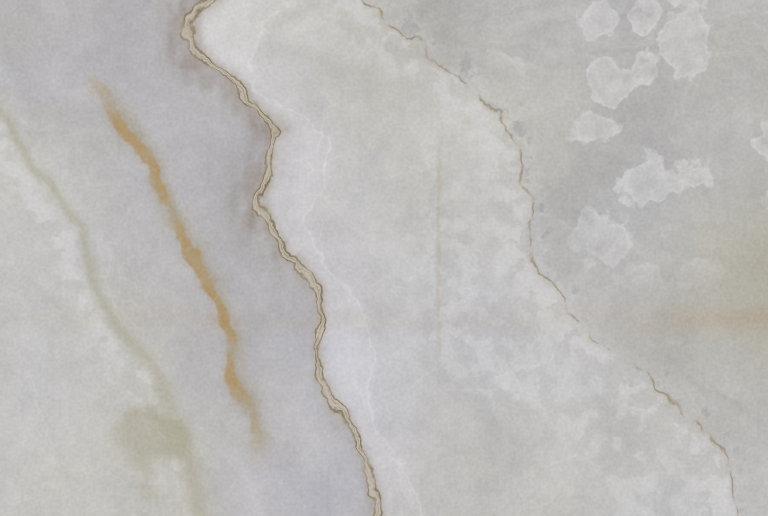
Reproduce this texture procedurally as a WebGL 2 fragment shader.

```glsl
#version 300 es
precision highp float;
// Pale onyx slab with cream, ochre and olive veins, chalky crusts and cloudy patches.
uniform vec2 u_resolution;
out vec4 fragColor;

vec2 hash2(vec2 p) {
  vec3 q = fract(p.xyx * vec3(0.1031, 0.1030, 0.0973));
  q += dot(q, q.yzx + 33.33);
  return fract((q.xx + q.yz) * q.zy);
}
float corner(vec2 cell, vec2 offset) {
  float angle = 6.2832 * hash2(cell).x;
  return dot(vec2(cos(angle), sin(angle)), offset);
}
float gradientNoise(vec2 p) {
  vec2 i = floor(p), f = fract(p), e = vec2(1, 0);
  vec2 u = f * f * f * (f * (f * 6.0 - 15.0) + 10.0);
  float low = mix(corner(i, f), corner(i + e, f - e), u.x);
  float high = mix(corner(i + e.yx, f - e.yx), corner(i + 1.0, f - 1.0), u.x);
  return 1.4 * mix(low, high, u.y);
}
float fbm(vec2 p) {
  float sum = 0.0, amplitude = 0.55;
  for (int i = 0; i < 5; i++) {
    sum += amplitude * gradientNoise(p);
    p = mat2(1.6, 1.2, -1.2, 1.6) * p + 17.3;
    amplitude *= 0.5;
  }
  return sum;
}
// Signed distance to a descending curve; line = start, slope, bend; wave = size, rate, shift, decay.
float veinDistance(vec2 p, vec3 line, vec4 wave) {
  float phase = wave.y * (p.y - wave.z), size = wave.x * exp(-wave.w * p.y);
  float x = line.x + p.y * (line.y + line.z * p.y) + size * sin(phase);
  float slope = line.y + 2.0 * line.z * p.y + size * wave.y * cos(phase);
  return (p.x - x) / sqrt(1.0 + slope * slope);
}
float glow(float d, float width) { return exp(-d * d / (width * width)); }
float stroke(float d, float width, float soft) {
  return 1.0 - smoothstep(width - soft, width + soft, abs(d));
}
float span(float t, float a, float b, float soft) {
  return smoothstep(a - soft, a + soft, t) * (1.0 - smoothstep(b - soft, b + soft, t));
}
// Clusters of merged discs with ragged borders: x = fill, y = rim.
vec2 cloudPatches(vec2 p, float scale, float chance) {
  vec2 q = p * scale, cell = floor(q);
  float d = 1.0;
  for (int k = 0; k < 9; k++) {
    vec2 c = cell + vec2(k % 3, k / 3) - 1.0, r = hash2(c + 5.0);
    float disc = length(q - c - 0.2 - 0.6 * r) - 0.3 - 0.3 * r.y;
    if (hash2(c + 41.0).x < chance + gradientNoise(c * 0.37)) d = min(d, disc);
  }
  d += 0.5 * fbm(q * 1.7);
  return vec2(1.0 - smoothstep(-0.05, 0.05, d), glow(d + 0.05, 0.06));
}

void main() {
  float pixel = 1.0 / u_resolution.y;
  vec2 p = gl_FragCoord.xy * pixel;
  p.y = 1.0 - p.y;
  float t = p.y;
  vec2 soft = p + 0.05 * vec2(fbm(p * 5.0), fbm(p * 5.0 + 31.0));
  vec2 rough = p + 0.03 * vec2(fbm(p * 13.0), fbm(p * 13.0 + 53.0));
  float fine = fbm(p * 26.0), broad = fbm(p * 3.0 + 8.0), warm = fbm(p * 2.2 + 70.0);
  // Vein layout
  vec4 mainWave = vec4(0.068, 19, 0.165, 1.6);
  float dMain = veinDistance(rough, vec3(0.405, 0.325, 0), mainWave);
  float dVeil = veinDistance(rough - vec2(0.11, 0.05), vec3(0.4, 0.31, 0), mainWave);
  float dRight = veinDistance(rough, vec3(0.76, 0.66, 0), vec4(0.06, 10.3, 0.1, 0));
  float dOchre = veinDistance(rough, vec3(0.06, 0.82, -0.37), vec4(0.006, 24, 0, 0));
  float dOlive = veinDistance(soft, vec3(-0.12, 0.67, -0.15), vec4(0.014, 17, 0.3, 0));
  // Layered stone body
  float tone = mix(0.76, 0.712, smoothstep(-0.03, 0.08, dOlive));
  tone = mix(tone, 0.784, smoothstep(-0.005, 0.012, dMain));
  tone = mix(tone, 0.76, smoothstep(-0.01, 0.02, dVeil));
  tone = mix(tone, 0.712, smoothstep(-0.03, 0.05, dRight));
  tone += 0.065 * broad + 0.035 * fbm(vec2(dMain * 11.0, t * 3.0)) + 0.026 * fine;
  vec3 color = tone + mix(vec3(0.005, -0.001, -0.008), vec3(0.004, -0.003, 0.002), span(dMain, -0.28, 0.1, 0.06));
  color += vec3(0.015, 0.008, -0.03) * warm;
  // Chalky crusts and cloudy patches
  float chalk = fine + 0.5 * broad;
  float crust = 1.2 * glow(dOlive + 0.045, 0.024) + 0.9 * glow(dRight + 0.03, 0.04) + 0.4 * glow(dVeil + 0.02, 0.025);
  crust += 0.7 * glow(dRight + 0.16, 0.08) * smoothstep(0.2, 0.5, t);
  float flakes = 0.65 * smoothstep(-0.04, 0.1, chalk) + 0.35 * glow(chalk, 0.05);
  color = mix(color, vec3(0.825, 0.82, 0.825), 0.8 * min(crust, 1.0) * flakes);
  vec2 patches = cloudPatches(p, 10.0, 0.46) * smoothstep(0.05, 0.12, dRight) * (1.0 - smoothstep(0.45, 0.6, t));
  color = mix(color, vec3(0.79, 0.785, 0.785), patches.x * clamp(0.65 + 0.7 * fine, 0.0, 1.0)) + 0.022 * patches.y;
  color += 0.03 * stroke(dVeil, 0.002, 0.0025) + 0.015 * glow(fbm(soft * 4.0), 0.012);
  // Olive seam, its pool and the warm stain at the right edge
  float olive = 0.5 * glow(dOlive, mix(0.012, 0.028, smoothstep(0.5, 0.9, t)));
  float pool = length((soft - vec2(0.285, 0.865)) * vec2(1.0, 0.7)) + 0.07 * fbm(p * 8.0);
  olive += 0.55 * (1.0 - smoothstep(0.03, 0.085, pool));
  olive += 0.5 * glow(length(soft - vec2(1.5, 0.53)), 0.14);
  color = mix(color, vec3(0.65, 0.64, 0.55), min(olive, 0.75));
  float stain = glow(t - 0.62 + 0.02 * broad, 0.024) * (0.1 + 0.35 * smoothstep(1.2, 1.5, p.x));
  color = mix(color, vec3(0.69, 0.61, 0.51), stain);
  color = mix(color, vec3(0.68, 0.64, 0.55), 0.3 * glow(p.x - 0.85 + 0.01 * fine, 0.004) * span(t, 0.3, 0.7, 0.06));
  // Ochre vein with a grey-olive halo
  float reach = span(t, 0.18, 0.86, 0.06), swell = gradientNoise(vec2(t * 11.0, 3));
  color = mix(color, vec3(0.64, 0.61, 0.53), 0.65 * glow(dOchre - 0.006, 0.023) * reach);
  float ochre = clamp(0.7 + fine + 0.3 * swell, 0.0, 0.9) * (1.0 - 0.6 * smoothstep(0.72, 0.8, t));
  color = mix(color, vec3(0.68, 0.57, 0.40), ochre * stroke(dOchre, 0.011 + 0.007 * swell, 0.005) * reach);
  // Main vein: brown shade, cream core, broken dark edges
  float shade = glow(dMain + 0.02, 0.038) * (1.0 - smoothstep(0.4, 0.65, t));
  float streaks = gradientNoise(p * vec2(40, 14));
  color = mix(color, vec3(0.57, 0.53, 0.5), shade * clamp(0.35 + 0.5 * fine + 0.45 * streaks, 0.0, 1.0));
  color = mix(color, vec3(0.65, 0.59, 0.51), 0.45 * glow(dMain, 0.014));
  float leftEdge = dMain + 0.006 + 0.005 * gradientNoise(p * 24.0);
  float rightEdge = dMain - 0.005 - 0.005 * gradientNoise(p * 21.0 + 7.0);
  float core = smoothstep(-0.002, 0.002, leftEdge) * (1.0 - smoothstep(-0.002, 0.002, rightEdge));
  color = mix(color, vec3(0.755, 0.73, 0.67), 0.8 * core);
  float thin = 0.001 + 0.5 * pixel;
  float edges = max(stroke(leftEdge, 0.0014, thin), stroke(rightEdge, 0.0018, thin));
  edges = max(edges, 0.5 * stroke(dMain + 0.003 * streaks, 0.001, thin));
  color = mix(color, vec3(0.49, 0.43, 0.33), edges * clamp(0.7 + 0.8 * fine, 0.2, 0.9));
  // Thin right vein with grey smudges
  float broken = smoothstep(-0.3, 0.3, fine + 0.4 * streaks);
  color = mix(color, vec3(0.6, 0.55, 0.47), broken * (0.65 * stroke(dRight, 0.002, thin) + 0.2 * glow(dRight, 0.008)));
  color = mix(color, vec3(0.6, 0.6, 0.61), 0.5 * glow(dRight - 0.02, 0.016) * smoothstep(0.1, 0.35, fine));
  // Mineral grain
  color += 0.021 * gradientNoise(p * 150.0) + 0.011 * gradientNoise(p * 75.0 + 9.0);
  fragColor = vec4(clamp(color, 0.0, 1.0), 1.0);
}
```
